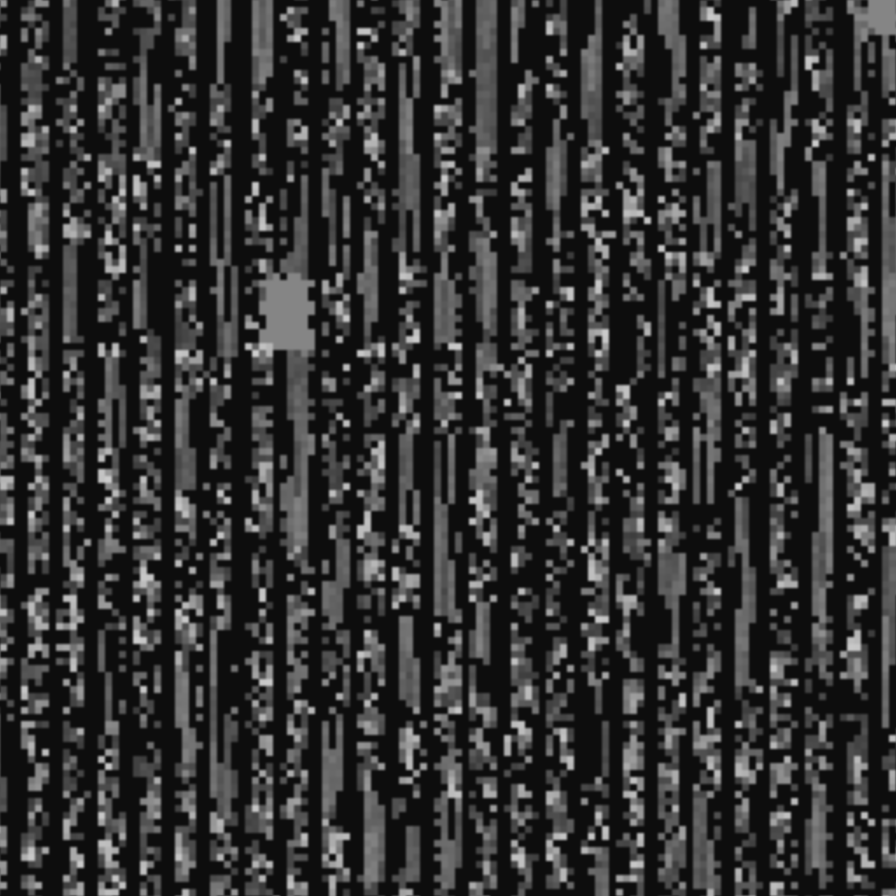
This texture is drawn by a Shadertoy shader. Its source:

```glsl
// Draws grey pixel grain falling in broken vertical columns on near-black.
#define GRID 128.0      // grain cells across the canvas
#define COLUMNS 24.0    // bright columns across the canvas
#define PHASE 0.53      // sideways placement of the columns
#define BAND 0.64       // bright part of each column
#define DENSITY 0.66    // chance of a lit cell inside a column
#define CALM_SHARE 0.27 // share of column stretches with long streaks
#define CALM_LENGTH 13.0 // rows in a calm stretch
#define BLUR 0.32       // softness of the cell edges
#define DARK 0.05
#define PATCH_GREY 0.52

float hash(vec2 p) {
    vec3 q = fract(p.xyx * vec3(0.1031, 0.1030, 0.0973));
    q += dot(q, q.yzx + 33.33);
    return fract((q.x + q.y) * q.z);
}

// Flat rectangle of cells with a ragged outline
bool inPatch(vec2 cell, vec2 center, vec2 halfSize) {
    vec2 ragged = vec2(hash(cell.yy + 3.7), hash(cell.xx + 8.1));
    vec2 reach = abs(cell / GRID - center) - halfSize + 0.014 * ragged;
    return max(reach.x, reach.y) < 0.0;
}

// Long streaks: one tone held over several rows
float calmTone(vec2 cell) {
    float run = floor(cell.y / 8.0 + hash(vec2(cell.x, 71.0)));
    float lit = step(hash(vec2(cell.x + 19.0, run)), DENSITY);
    float tone = 0.29 + 0.2 * hash(vec2(cell.x + 47.0, run + 5.0));
    tone += 0.07 * (hash(cell + 91.0) - 0.5);
    return mix(DARK, tone, lit);
}

// Speckle: some cells repeat the one below or beside them
float speckleTone(vec2 cell) {
    vec2 source = cell;
    source.y -= step(hash(cell + 11.0), 0.38);
    source.x -= step(hash(cell + 23.0), 0.22);
    float lit = step(hash(source + 37.0), DENSITY * 0.96);
    float tone = 0.26 + 0.52 * pow(hash(source + 59.0), 2.2);
    tone += 0.06 * (hash(cell + 83.0) - 0.5);
    return mix(DARK, tone, lit);
}

float cellTone(vec2 cell) {
    if (inPatch(cell, vec2(0.316, 0.648), vec2(0.034, 0.046)) ||
        inPatch(cell, vec2(0.98, 0.985), vec2(0.028, 0.036)))
        return PATCH_GREY;

    // Column and the stretch of it that this cell belongs to
    float along = (cell.x + 0.5) / GRID * COLUMNS + PHASE;
    float column = floor(along);
    float stretch = floor(cell.y / CALM_LENGTH + hash(vec2(column, 5.0)));
    float sway = 0.16 * (hash(vec2(column + 31.0, stretch)) - 0.5);
    float offAxis = abs(fract(along) - 0.5 + sway) * 2.0;

    // Ragged sides of the column
    float side = BAND + 0.2 * (hash(cell + 61.0) - 0.5);
    if (offAxis > side) return DARK;

    bool calm = hash(vec2(column + 7.0, stretch + 13.0)) < CALM_SHARE;
    return calm ? calmTone(cell) : speckleTone(cell);
}

void mainImage(out vec4 fragColor, in vec2 fragCoord) {
    vec2 p = fragCoord / iResolution.xy * GRID - 0.5;
    vec2 cell = floor(p);
    vec2 blend = smoothstep(0.5 - BLUR, 0.5 + BLUR, p - cell);

    // Soft blend of the four nearest cells
    float low = mix(cellTone(cell), cellTone(cell + vec2(1, 0)), blend.x);
    float high = mix(cellTone(cell + vec2(0, 1)), cellTone(cell + vec2(1, 1)), blend.x);
    fragColor = vec4(vec3(mix(low, high, blend.y)), 1.0);
}
```
